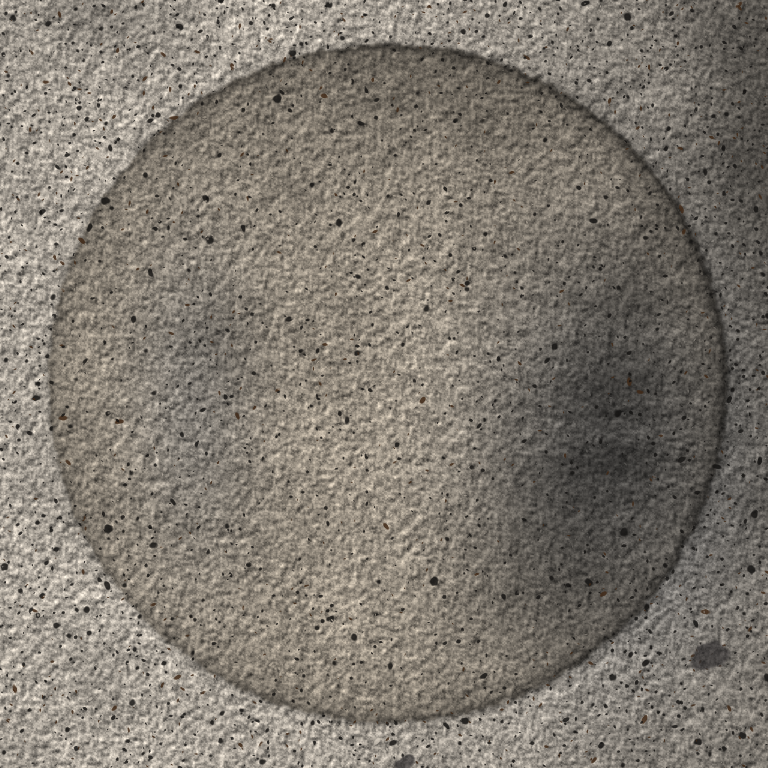
Reproduce this texture procedurally as a Shadertoy shader.

```glsl
#define CENTER vec2(0.505, 0.501)
#define RADIUS 0.441
#define GRAIN_SCALE 190.0
#define GRAIN_CONTRAST 0.62
#define RIM_DEPTH 0.30
#define WARM vec3(1.065, 1.0, 0.905)
#define COOL vec3(1.025, 1.0, 0.965)

float hash(vec2 p) {
    vec3 q = fract(vec3(p.xyx) * 0.1031);
    q += dot(q, q.yzx + 33.33);
    return fract((q.x + q.y) * q.z);
}

float noise(vec2 p) {
    vec2 i = floor(p), f = fract(p);
    f = f * f * (3.0 - 2.0 * f);
    return mix(mix(hash(i), hash(i + vec2(1, 0)), f.x),
               mix(hash(i + vec2(0, 1)), hash(i + vec2(1, 1)), f.x), f.y);
}

float fbm(vec2 p) {
    float sum = 0.0, amp = 0.5;
    for (int i = 0; i < 4; i++) {
        sum += amp * noise(p);
        p = mat2(1.6, 1.2, -1.2, 1.6) * p + 17.3;
        amp *= 0.5;
    }
    return sum;
}

float blob(vec2 p, vec2 center, vec2 size) {
    vec2 q = (p - center) / size;
    return exp(-dot(q, q));
}

float height(vec2 p) {
    return 0.6 * noise(p) + 0.4 * noise(p * 1.9 + 41.0) + 0.5 * noise(p * 0.45 + 9.0);
}

// Randomly turned oval flecks: coverage in x, random shade in y
vec2 flecks(vec2 uv, float scale, float density, float seed) {
    vec2 p = mat2(0.8, 0.6, -0.6, 0.8) * uv * scale + seed;
    vec2 cell = floor(p);
    float pick = hash(cell + seed);
    vec2 jitter = vec2(hash(cell + 3.7 + seed), hash(cell + 8.1 + seed));
    vec2 q = fract(p) - mix(vec2(0.3), vec2(0.7), jitter);
    float turn = 6.283 * hash(cell + 5.3 + seed);
    q = mat2(cos(turn), sin(turn), -sin(turn), cos(turn)) * q;
    q.y *= 1.0 + 1.2 * jitter.x;
    float size = mix(0.12, 0.29, jitter.y * jitter.y);
    float edge = 0.6 * scale / iResolution.y + 0.04;
    float d = length(q) + 0.12 * (noise(p * 5.0) - 0.5) - size;
    return vec2((1.0 - smoothstep(-edge, edge, d)) * step(pick, density), jitter.x);
}

// Broad light and shade of the surrounding slab
float slabTone(vec2 p) {
    float tone = mix(0.61, 0.43, smoothstep(0.55, 0.98, p.x));
    tone -= 0.14 * blob(p, vec2(1.0, 0.83), vec2(0.10, 0.23));
    tone -= 0.06 * blob(p, vec2(0.97, 0.45), vec2(0.10, 0.22));
    tone -= 0.09 * blob(p, vec2(0.12, 0.97), vec2(0.09, 0.08));
    tone += 0.05 * blob(p, vec2(1.0, 0.10), vec2(0.12, 0.10));
    return tone;
}

// Broad light and stains of the sunken disc
float discTone(vec2 p) {
    float tone = 0.51 + 0.04 * blob(p, vec2(0.50, 0.40), vec2(0.16, 0.3));
    tone += 0.03 * blob(p, vec2(0.13, 0.42), vec2(0.10, 0.22));
    tone -= 0.24 * blob(p, vec2(0.82, 0.45), vec2(0.14, 0.20));
    tone -= 0.15 * blob(p, vec2(0.71, 0.27), vec2(0.11, 0.15));
    tone -= 0.09 * blob(p, vec2(0.86, 0.66), vec2(0.12, 0.12));
    tone -= 0.09 * blob(p, vec2(0.50, 0.88), vec2(0.30, 0.10));
    tone -= 0.06 * blob(p, vec2(0.27, 0.48), vec2(0.07, 0.20));
    tone -= 0.05 * blob(p, vec2(0.39, 0.745), vec2(0.03, 0.04));
    // Faint horizontal and vertical wipe marks
    float streak = noise(vec2(p.x * 5.0, p.y * 65.0)) - 0.5;
    float column = noise(vec2(p.x * 40.0, p.y * 4.0)) - 0.5;
    tone += 0.10 * streak * blob(p, vec2(0.82, 0.45), vec2(0.12, 0.25));
    tone += 0.05 * streak * blob(p, vec2(0.6, 0.15), vec2(0.3, 0.04));
    return tone + 0.03 * column;
}

void mainImage(out vec4 fragColor, in vec2 fragCoord) {
    vec2 uv = fragCoord / iResolution.xy;
    vec2 fromCenter = uv - CENTER;
    float rough = noise(uv * 110.0) - 0.5;
    float d = length(fromCenter) - RADIUS + 0.006 * rough;
    float inside = 1.0 - smoothstep(-0.003, 0.003, d);
    vec2 dir = normalize(fromCenter);

    // Large tones and the shaded rim
    float tone = mix(slabTone(uv), discTone(uv), inside);
    tone += 0.13 * (fbm(uv * 9.0) - 0.47);
    float shade = 0.75 + 0.3 * dot(dir, vec2(0.9, 0.15));
    float rim = exp(-abs(d) / mix(0.004, 0.024, inside));
    tone *= 1.0 - (RIM_DEPTH * rim + 0.3 * exp(-abs(d + 0.003) / 0.005)) * shade;

    // Grain lit from the upper left
    vec2 g = uv * GRAIN_SCALE;
    float relief = height(g) - height(g + vec2(-0.55, 0.75));
    float grit = hash(floor(uv * 512.0)) - 0.5;
    float grain = GRAIN_CONTRAST * relief + 0.22 * grit + 0.3 * (noise(g * 0.8 + 70.0) - 0.5);
    float coolness = blob(uv, vec2(0.80, 0.42), vec2(0.17, 0.25))
                   + 0.6 * blob(uv, vec2(0.25, 0.48), vec2(0.08, 0.2))
                   + 0.5 * (1.0 - inside);
    vec3 tint = mix(WARM, COOL, clamp(coolness, 0.0, 1.0));
    vec3 color = tone * tint * max(1.0 + grain, 0.12);

    // Pale chips and dark pits at several sizes
    for (int i = 0; i < 3; i++) {
        float layer = float(i);
        vec2 chip = flecks(uv, 58.0 + 31.0 * layer, 0.13, 11.0 + 23.0 * layer);
        color = mix(color, tint * (tone * 1.22 + 0.06), chip.x * (0.35 + 0.45 * chip.y));
        vec2 pit = flecks(uv, 50.0 + 33.0 * layer, mix(0.17, 0.09, inside), 90.0 + 29.0 * layer);
        vec3 pitColor = mix(vec3(0.08, 0.075, 0.07), vec3(0.25, 0.16, 0.09), step(0.78, pit.y));
        color = mix(color, pitColor, 0.85 * pit.x);
    }

    // Two isolated dark stains
    vec2 s = uv + 0.012 * (vec2(noise(uv * 60.0), noise(uv * 60.0 + 20.0)) - 0.5);
    float stain = 1.0 - smoothstep(0.75, 1.1, length((s - vec2(0.923, 0.145)) / vec2(0.025, 0.020)));
    stain += 1.0 - smoothstep(0.7, 1.1, length((s - vec2(0.527, 0.006)) / vec2(0.014, 0.008)));
    color = mix(color, vec3(0.20, 0.19, 0.19) * (1.0 + 0.6 * grain), 0.75 * clamp(stain, 0.0, 1.0));

    fragColor = vec4(clamp(color, 0.0, 1.0), 1.0);
}
```
